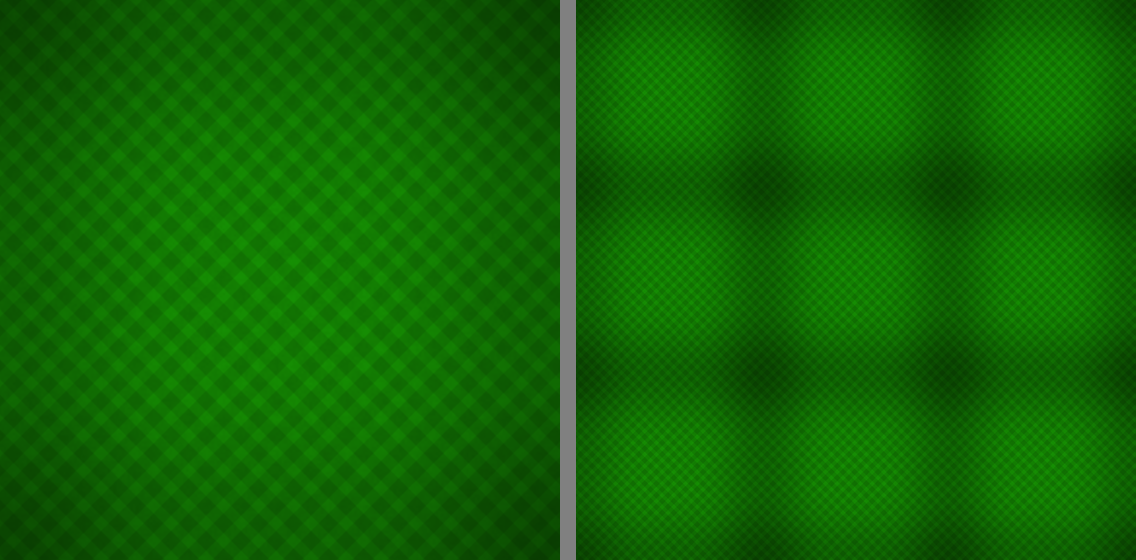
Left, the tile; right, the same tile 3 across and 3 down.
Give the GLSL for this pattern, as a Shadertoy shader.

```glsl
// Green diagonal gingham cloth, sixteen checks each way, with a soft dark border.

// Sine-free hash of a lattice point
float hash(vec2 p) {
    vec3 q = fract(vec3(p.xyx) * 0.1031);
    q += dot(q, q.yzx + 33.33);
    return fract((q.x + q.y) * q.z);
}

// Value noise that wraps after the given number of cells
float wrapNoise(vec2 uv, float cells) {
    vec2 p = uv * cells;
    vec2 cell = floor(p);
    vec2 f = smoothstep(0.0, 1.0, fract(p));
    vec2 lo = mod(cell, cells);
    vec2 hi = mod(cell + 1.0, cells);
    return mix(mix(hash(lo), hash(vec2(hi.x, lo.y)), f.x),
               mix(hash(vec2(lo.x, hi.y)), hash(hi), f.x), f.y);
}

void mainImage(out vec4 fragColor, in vec2 fragCoord) {
    vec2 uv = fragCoord / iResolution.xy;

    // Distance to the nearest stripe axis along both diagonals
    vec2 p = 16.0 * (uv - vec2(0.493, 0.503));
    vec2 diagonal = vec2(p.x + p.y, p.x - p.y);
    vec2 axisDist = abs(fract(diagonal + 0.5) - 0.5);

    // Translucent stripes that brighten where they cross
    float blur = max(0.05, 16.0 / min(iResolution.x, iResolution.y));
    vec2 stripe = 1.0 - smoothstep(0.215 - blur, 0.215 + blur, axisDist);
    float weave = 0.9 + 0.108 * (stripe.x + stripe.y);

    // Faint pale thread along the stripe borders
    vec2 thread = 1.0 - smoothstep(0.0, blur, abs(axisDist - 0.2));
    weave += 0.008 * (thread.x + thread.y);

    // Periodic vignette, level at the edges so the tiles join smoothly
    vec2 edge = cos(3.14159 * uv);
    edge *= edge;
    edge *= edge;
    float light = 0.492 - 0.113 * (edge.x + edge.y);

    // Slight mottling and grain in the cloth
    float wear = 1.0 + 0.035 * (wrapNoise(uv, 64.0) - 0.5)
                     + 0.035 * (wrapNoise(uv, 200.0) - 0.5);

    fragColor = vec4(vec3(0.148, 1.0, 0.018) * light * weave * wear, 1.0);
}
```
